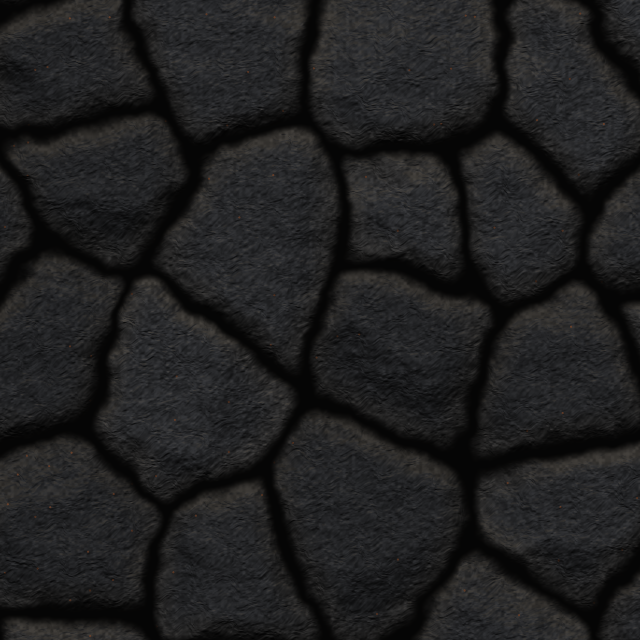
Reproduce this texture procedurally as a Shadertoy shader.

```glsl
const vec2 STONES = vec2(4.2, 3.7);        // stones per canvas side
const float JITTER = 0.78;
const float CORNER_ROUNDING = 0.10;
const float GAP_WIDTH = 0.017;
const float BEVEL_WIDTH = 0.042;
const float BEVEL_HEIGHT = 0.027;
const float EDGE_WOBBLE = 0.022;
const float LUMP_HEIGHT = 0.0075;
const float CREASE_HEIGHT = 0.005;
const vec2 GRAIN_FREQ = vec2(135.0, 205.0);
const float GRAIN_HEIGHT = 0.0017;
const float SPECK_GRID = 60.0;
const float SPECK_SHARE = 0.018;
const float SLOPE_STEP = 0.001;
const vec3 LIGHT_DIR = vec3(-0.08, 0.56, 0.82);
const vec3 BASALT = vec3(0.180, 0.184, 0.194);
const vec3 DUST = vec3(0.225, 0.214, 0.200);
const vec3 CREVICE = vec3(0.020, 0.019, 0.018);
const vec3 RUST = vec3(0.46, 0.27, 0.17);

float hash(vec2 p) {
    return fract(sin(dot(p, vec2(127.1, 311.7))) * 43758.5453);
}

vec2 hash2(vec2 p) {
    return vec2(hash(p), hash(p + 57.3));
}

float noise(vec2 p) {
    vec2 i = floor(p), f = fract(p);
    f = f * f * f * (f * (f * 6.0 - 15.0) + 10.0);
    return mix(mix(hash(i), hash(i + vec2(1, 0)), f.x),
               mix(hash(i + vec2(0, 1)), hash(i + vec2(1, 1)), f.x), f.y);
}

float fbm(vec2 p) {
    float sum = 0.0, amp = 1.0;
    for (int i = 0; i < 4; i++) {
        sum += amp * (noise(p) - 0.5);
        p = mat2(1.64, 1.23, -1.23, 1.64) * p + 7.1;
        amp *= 0.47;
    }
    return sum;
}

float smoothMin(float a, float b, float k) {
    float h = max(k - abs(a - b), 0.0) / k;
    return min(a, b) - h * h * k * 0.25;
}

vec2 seedOffset(vec2 cell) {
    return 0.5 + JITTER * (hash2(cell + 13.0) - 0.5);
}

// Rounded Voronoi: edge distance, position within the stone, and its cell
float stoneEdge(vec2 p, out vec2 local, out vec2 id) {
    vec2 base = floor(p), f = fract(p), nearest = vec2(0.0);
    float best = 9.0;
    for (int y = -1; y <= 1; y++)
    for (int x = -1; x <= 1; x++) {
        vec2 g = vec2(x, y);
        vec2 r = g + seedOffset(base + g) - f;
        if (dot(r, r) < best) {
            best = dot(r, r);
            nearest = r;
            id = base + g;
        }
    }
    float edge = 1.0;
    for (int y = -2; y <= 2; y++)
    for (int x = -2; x <= 2; x++) {
        vec2 cell = id + vec2(x, y);
        vec2 r = cell - base + seedOffset(cell) - f;
        vec2 across = r - nearest;
        if (dot(across, across) > 0.0001)
            edge = smoothMin(edge, dot(0.5 * (nearest + r), normalize(across)), CORNER_ROUNDING);
    }
    local = -nearest / STONES;
    return edge / STONES.x;
}

float height(vec2 p, out float edge, out vec2 id) {
    vec2 local;
    vec2 wobble = vec2(fbm(p * 13.0), fbm(p * 13.0 + 31.0));
    edge = stoneEdge((p + EDGE_WOBBLE * wobble) * STONES, local, id);
    edge -= 0.005 * noise(p * 16.0 + 5.0);

    // Rounded rim, then broken side facets
    float rim = 1.0 - clamp(edge / BEVEL_WIDTH, 0.0, 1.0);
    float h = BEVEL_HEIGHT * (1.0 - rim * rim);
    for (int i = 0; i < 3; i++) {
        vec2 rnd = hash2(id + 19.0 * float(i + 1));
        float angle = 6.2832 * rnd.x;
        float reach = mix(0.045, 0.10, rnd.y) - dot(local, vec2(cos(angle), sin(angle)));
        h = smoothMin(h, BEVEL_HEIGHT + 0.42 * reach, 0.004);
    }

    // Lumps, creases and fine grain
    h += LUMP_HEIGHT * fbm(p * 15.0 + 3.0);
    h -= CREASE_HEIGHT * abs(fbm(p * 11.0 + 71.0));
    vec2 g = mat2(0.97, -0.24, 0.24, 0.97) * p * GRAIN_FREQ + 2.0 * noise(p * 45.0);
    return h + GRAIN_HEIGHT * (noise(g) + 0.4 * noise(g * 1.9 + 11.0));
}

void mainImage(out vec4 fragColor, in vec2 fragCoord) {
    vec2 p = fragCoord / iResolution.xy;
    float edge, unusedEdge;
    vec2 id, unusedId;
    float h = height(p, edge, id);
    float hx = height(p + vec2(SLOPE_STEP, 0.0), unusedEdge, unusedId);
    float hy = height(p + vec2(0.0, SLOPE_STEP), unusedEdge, unusedId);
    vec2 slope = clamp(vec2(h - hx, h - hy) / SLOPE_STEP, -2.0, 2.0);
    vec3 normal = normalize(vec3(slope, 1.0));

    // Bluish rock with brown dust on upward faces and rims
    float dust = smoothstep(0.1, 0.8, normal.y) + 0.5 * (1.0 - smoothstep(0.01, 0.05, edge));
    vec3 rock = mix(BASALT, DUST, clamp(dust, 0.0, 1.0));
    rock *= 0.9 + 0.2 * hash(id + 4.0);
    rock *= 0.80 + 0.40 * noise(p * 210.0 + 9.0);

    // Sparse rust specks
    vec2 speckCell = floor(p * SPECK_GRID);
    vec2 speckPos = fract(p * SPECK_GRID) - mix(vec2(0.25), vec2(0.75), hash2(speckCell));
    float speck = step(hash(speckCell + 83.0), SPECK_SHARE) * (1.0 - smoothstep(0.05, 0.15, length(speckPos)));
    rock = mix(rock, RUST, 0.8 * speck);

    // Light from above, with shaded crevices
    float diffuse = max(dot(normal, normalize(LIGHT_DIR)), 0.0);
    vec3 color = rock * (0.06 + 0.94 * diffuse);
    color = mix(CREVICE, color, smoothstep(-0.001, GAP_WIDTH, edge));
    fragColor = vec4(color, 1.0);
}
```
